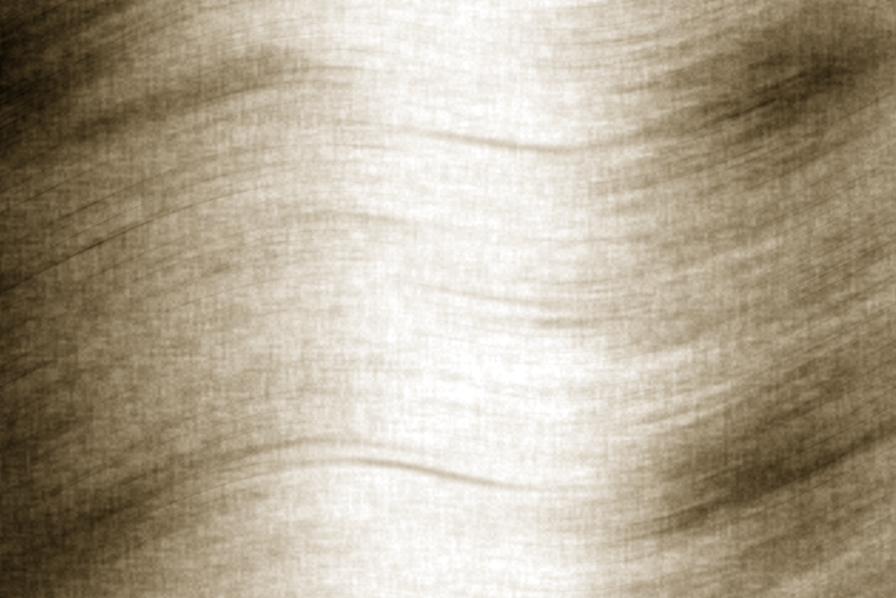
Write a Shadertoy shader that draws this texture.

```glsl
const float SIDE_SLOPE = 0.55;     // rise of the fibres at both sides
const float MID_DIP = 0.75;        // slope lost at the centre column
const float DIP_CENTRE = 0.75;
const float DIP_WIDTH = 0.33;
const float LEFT_SHADE = 0.64;
const float RIGHT_SHADE = 0.41;
const float PAPER = 0.975;
const float FEATHER = 0.10;        // raggedness of the shaded borders
const float STREAK_GAIN = 0.42;
const float HAIR_GAIN = 0.10;
const float WEAVE_GAIN = 0.075;
const vec3 SEPIA = vec3(0.0, 0.27, 0.74);

// Soft shadows: centre x, centre y, radius x, radius y (fractions of the canvas)
const vec4 SHADOWS[8] = vec4[8](
    vec4(0.01, 0.89, 0.13, 0.13), vec4(0.15, 0.81, 0.11, 0.035),
    vec4(0.30, 0.89, 0.09, 0.035), vec4(0.09, 0.09, 0.14, 0.10),
    vec4(0.00, 0.22, 0.08, 0.08), vec4(0.92, 0.88, 0.10, 0.065),
    vec4(0.86, 0.22, 0.09, 0.07), vec4(0.00, 0.52, 0.07, 0.09));
const float SHADOW_DEPTH[8] = float[8](0.25, 0.17, 0.13, 0.20, 0.10, 0.27, 0.20, 0.08);

// Long strands: centre x, centre y, half length, depth
const vec4 STRANDS[5] = vec4[5](
    vec4(0.46, 0.215, 0.16, 0.17), vec4(0.58, 0.752, 0.15, 0.13),
    vec4(0.40, 0.640, 0.12, 0.08), vec4(0.37, 0.260, 0.14, 0.10),
    vec4(0.60, 0.490, 0.14, 0.08));

float hash(vec2 p) {
    return fract(sin(dot(p, vec2(12.9898, 78.233))) * 43758.5453);
}

float noise(vec2 p) {
    vec2 i = floor(p), f = fract(p);
    f = f * f * (3.0 - 2.0 * f);
    return mix(mix(hash(i), hash(i + vec2(1, 0)), f.x),
               mix(hash(i + vec2(0, 1)), hash(i + vec2(1, 1)), f.x), f.y);
}

// Height of a fibre as it bends across the canvas
float fibreHeight(float x) {
    return SIDE_SLOPE * x - MID_DIP * DIP_WIDTH * tanh((x - DIP_CENTRE) / DIP_WIDTH);
}

float streaks(vec2 flow) {
    float sum = 0.0, weight = 0.45;
    vec2 scale = vec2(2.2, 11.0);
    for (int i = 0; i < 4; i++) {
        sum += weight * (noise(flow * scale + float(i) * 17.3) - 0.5);
        scale *= vec2(1.9, 2.35);
        weight *= 0.72;
    }
    return sum;
}

// Thin dark contours running along the fibres
float hairs(vec2 flow) {
    float sum = 0.0;
    for (int i = 0; i < 3; i++) {
        float n = noise(flow * vec2(2.5, 24.0 + 13.0 * float(i)) + float(i) * 31.7);
        sum += pow(1.0 - abs(2.0 * n - 1.0), 7.0);
    }
    return sum;
}

float shade(vec2 uv, float aspect, float ragged) {
    float x = uv.x + ragged;
    float dark = LEFT_SHADE * pow(clamp(1.0 - x / 0.44, 0.0, 1.1), 1.25);
    dark += RIGHT_SHADE * smoothstep(0.55, 0.92, x - 0.5 * ragged);
    dark -= 0.05 * smoothstep(0.92, 1.0, uv.x);
    for (int i = 0; i < 8; i++) {
        vec4 s = SHADOWS[i];
        vec2 d = uv - s.xy;
        d.y -= 0.7 * (fibreHeight(uv.x * aspect) - fibreHeight(s.x * aspect));
        d = (d + vec2(ragged, 0.25 * ragged)) / s.zw;
        dark += SHADOW_DEPTH[i] * exp(-dot(d, d));
    }
    return dark;
}

float strands(vec2 uv, vec2 flow, float aspect) {
    float dark = 0.0;
    for (int i = 0; i < 5; i++) {
        vec4 s = STRANDS[i];
        float along = (uv.x - s.x) / s.z;
        float across = flow.y - s.y + fibreHeight(s.x * aspect);
        across += 0.012 * (noise(vec2(uv.x * 9.0, s.y * 40.0)) - 0.5);
        dark += s.w * exp(-along * along * 1.5) * exp(-pow(across / 0.008, 2.0));
    }
    return dark;
}

void mainImage(out vec4 fragColor, in vec2 fragCoord) {
    vec2 uv = fragCoord / iResolution.xy;
    float aspect = iResolution.x / iResolution.y;
    vec2 p = vec2(uv.x * aspect, uv.y);
    vec2 flow = vec2(p.x, p.y - fibreHeight(p.x));

    // Feathered shading
    float streak = streaks(flow);
    float dark = shade(uv, aspect, FEATHER * streak * 2.0);
    float midtone = clamp(4.0 * dark * (1.0 - dark), 0.0, 1.0);
    float tone = PAPER - dark - STREAK_GAIN * streak * (0.12 + 0.55 * midtone);

    // Fine hairs and long strands
    tone -= HAIR_GAIN * hairs(flow) * (0.25 + 0.75 * midtone) * noise(p * 5.0);
    tone -= strands(uv, flow, aspect);

    // Canvas weave and grain
    float weave = noise(p * vec2(150.0, 35.0)) + noise(p * vec2(35.0, 150.0) + 9.0) - 1.0;
    float grain = noise(p * 210.0 + 40.0) - 0.5;
    tone += WEAVE_GAIN * (weave + grain) * (0.5 + 0.6 * midtone);

    tone = clamp(tone, 0.07, 1.0);
    fragColor = vec4(tone - SEPIA * tone * (1.0 - tone), 1.0);
}
```
